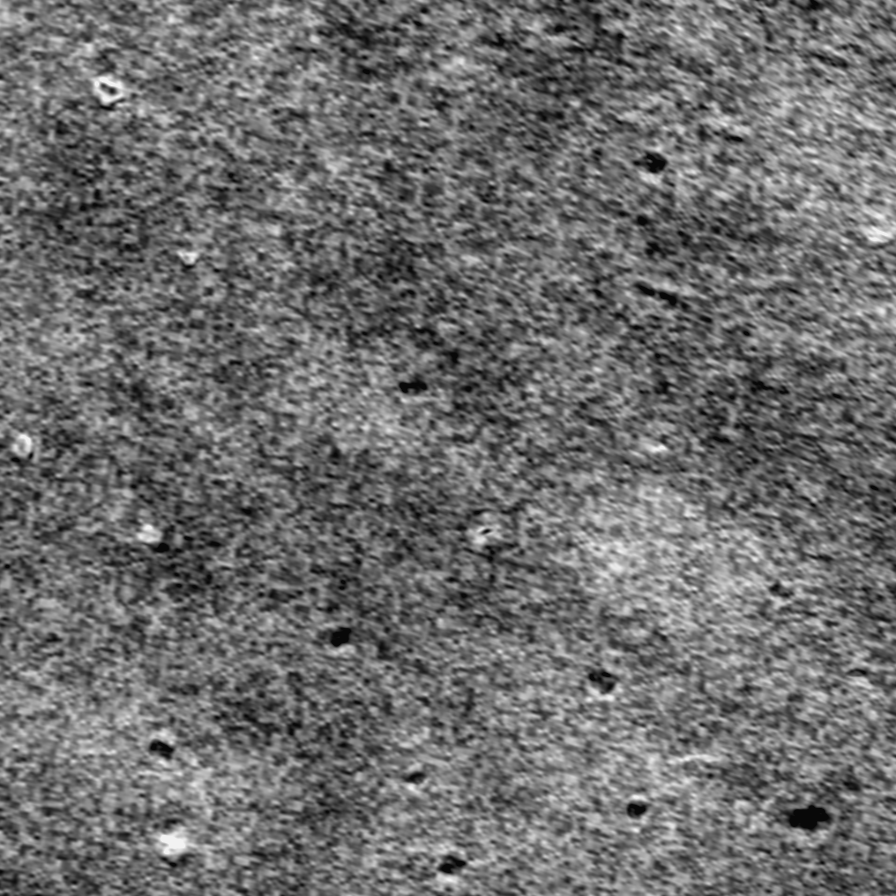
A Shadertoy shader for this texture:

```glsl
#define BASE_GREY 0.435
#define GRAIN_SCALE vec2(120.0, 185.0)
#define GRAIN_CONTRAST 0.215
#define CLOUD_SCALE vec2(4.5, 6.5)
#define CLOUD_CONTRAST 0.105
#define FLOW_BEND 0.2
#define SPOT_COUNT 20
#define SPOT_RADIUS 0.017
#define SPOT_CONTRAST 0.42
#define RIDGE_COUNT 7
#define RIDGE_CONTRAST 0.24

float hash(vec2 cell) {
    uvec2 q = uvec2(ivec2(cell)) * uvec2(1597334673u, 3812015801u);
    uint n = (q.x ^ q.y) * 1597334673u;
    n = (n ^ (n >> 15)) * 2246822519u;
    n ^= n >> 13;
    return float(n >> 8) / 16777216.0;
}

// Smooth value noise in -1..1
float noise(vec2 p) {
    vec2 i = floor(p), f = fract(p);
    f = f * f * (3.0 - 2.0 * f);
    float low = mix(hash(i), hash(i + vec2(1, 0)), f.x);
    float high = mix(hash(i + vec2(0, 1)), hash(i + vec2(1, 1)), f.x);
    return 2.0 * mix(low, high, f.y) - 1.0;
}

vec2 rotate(vec2 p, float angle) {
    float c = cos(angle), s = sin(angle);
    return vec2(c * p.x - s * p.y, s * p.x + c * p.y);
}

// Broad light and dark patches
float clouds(vec2 p) {
    float sum = 0.0, amplitude = CLOUD_CONTRAST;
    vec2 q = rotate(p, 0.15) * CLOUD_SCALE;
    for (int i = 0; i < 4; i++) {
        sum += amplitude * noise(q);
        q = rotate(q, 0.12) * 2.1 + 17.3;
        amplitude *= 0.76;
    }
    return sum;
}

// Fine grain, wider than tall, with streaks towards the upper right
float grain(vec2 p, float streaking) {
    float coarse = noise(p * GRAIN_SCALE);
    float fine = noise(rotate(p, 0.25) * GRAIN_SCALE * 1.4 + 41.0);
    float streak = noise(p * GRAIN_SCALE * vec2(0.35, 0.75) + 83.0);
    return GRAIN_CONTRAST * (coarse + 0.75 * fine + (0.2 + 0.5 * streaking) * streak);
}

float disc(vec2 q, float radius) {
    return 1.0 - smoothstep(radius - 0.3, radius + 0.3, length(q));
}

// Raised blobs, rings, pits and dashes with a one-sided shadow
float spot(vec2 p, float id) {
    vec2 jitter = vec2(hash(vec2(id, 3)), hash(vec2(id, 7)));
    vec2 centre = fract(id * vec2(0.7549, 0.5698) + 0.35 + 0.12 * jitter);
    centre.y = 0.03 + 0.9 * pow(centre.y, 1.5);
    float size = SPOT_RADIUS * mix(0.65, 1.15, hash(vec2(id, 11)));
    vec2 q = (p - centre) / size;
    if (dot(q, q) > 16.0) return 0.0;
    q += 0.35 * vec2(noise(p * 75.0), noise(p * 75.0 + 29.0));
    q.x *= mix(0.7, 1.1, jitter.x);

    float body = disc(q, 0.8);
    float under = disc(q * vec2(0.9, 1.2) + vec2(0.0, 0.95), 0.7) * (1.0 - body);
    float above = disc(q * vec2(0.9, 1.3) - vec2(0.0, 1.1), 0.6) * (1.0 - body);
    float kind = 0.5 * hash(vec2(id, 19)) + 0.5 * centre.x;
    if (kind < 0.35) return body - 0.75 * under - 0.25 * above;
    if (kind < 0.5) return body - 1.4 * disc(q * vec2(1.0, 1.5), 0.35) - 0.6 * (under + above);
    if (kind < 0.8) return -0.95 * disc(q * vec2(1.0, 1.35), 0.75) + 0.7 * under + 0.35 * above;
    return 0.7 * disc(q * vec2(0.65, 1.8), 0.7) - 0.4 * under;
}

// Soft stroke of given half length and width
float stroke(vec2 q, float reach, float width) {
    float across = q.y / width;
    return exp(-across * across) * (1.0 - smoothstep(0.5 * reach, reach, abs(q.x)));
}

// Short dark furrows with lit edges, sloping down to the right
float ridge(vec2 p, float id) {
    vec2 centre = vec2(0.68, 0.6) + vec2(0.3, 0.35) * fract(id * vec2(0.618, 0.755) + 0.2);
    float reach = mix(0.025, 0.05, hash(vec2(id, 31)));
    vec2 q = rotate(p - centre, mix(0.2, 0.4, hash(vec2(id, 37))));
    q.y += 2.0 * q.x * q.x;
    float strength = mix(0.4, 1.2, hash(vec2(id, 43)));
    float furrow = stroke(q, reach, 0.005);
    float edge = stroke(q - vec2(0.0, 0.011), reach, 0.005);
    return strength * (0.8 * edge - furrow);
}

void mainImage(out vec4 fragColor, in vec2 fragCoord) {
    vec2 p = fragCoord / iResolution.y;
    vec2 flow = p + vec2(0.0, FLOW_BEND * p.x * p.x * (0.4 + 0.6 * p.y));
    float streaking = smoothstep(0.5, 1.6, p.x + p.y);
    float grey = BASE_GREY + clouds(flow) + grain(flow, streaking);

    for (int i = 0; i < SPOT_COUNT; i++) grey += SPOT_CONTRAST * spot(p, float(i));
    for (int i = 0; i < RIDGE_COUNT; i++) grey += RIDGE_CONTRAST * ridge(p, float(i));

    // One faint diagonal scratch
    vec2 scratch = rotate(p - vec2(0.865, 0.11), -0.8);
    grey += 0.6 * RIDGE_CONTRAST * stroke(scratch, 0.075, 0.005);

    fragColor = vec4(vec3(clamp(grey, 0.03, 0.95)), 1.0);
}
```
